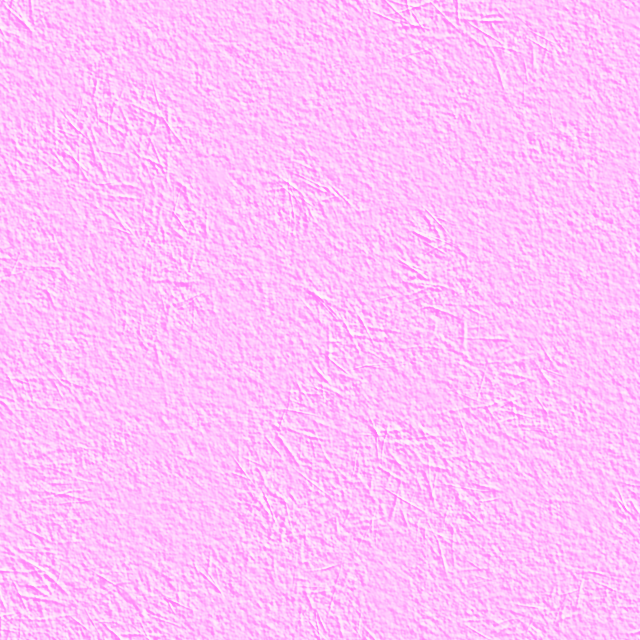
This texture map is drawn by a three.js fragment shader. Its source:

```glsl
#define GRAIN_FREQ 142.0
#define GRAIN_RELIEF 3.9
#define PATCH_FREQ 7.0
#define CREASE_FREQ 17.0
#define CREASE_LAYERS 7
#define CREASE_WIDTH 0.041
#define CREASE_RELIEF 3.1
#define LIGHT_DIR vec2(0.7071, 0.7071)
#define BASE_PINK vec3(1.0, 0.760, 0.99)
#define SHADE_PINK vec3(1.0, 0.45, 0.965)
#define GLOSS_PINK vec3(1.0, 0.985, 0.985)

varying vec2 vUv;

vec3 hash3(vec2 p) {
  vec3 q = fract(p.xyx * vec3(0.1031, 0.1030, 0.0973));
  q += dot(q, q.yxz + 33.33);
  return fract((q.xxy + q.yzz) * q.zyx);
}

vec2 rotate(vec2 p, float a) {
  float c = cos(a), s = sin(a);
  return vec2(c * p.x - s * p.y, s * p.x + c * p.y);
}

// Soft cellular bumps and pits: x is height, y is slope along the light
vec2 bumps(vec2 p, vec2 light) {
  vec2 cell = floor(p), f = p - cell, sum = vec2(0.0);
  for (int j = -1; j <= 1; j++) {
    for (int i = -1; i <= 1; i++) {
      vec2 o = vec2(float(i), float(j));
      vec3 h = hash3(cell + o + 71.0);
      vec2 d = f - o - h.xy;
      float size = h.z - 0.5 + 0.5 * sign(h.z - 0.5);
      sum += size * exp(-4.0 * dot(d, d)) * vec2(1.0, dot(d, light));
    }
  }
  return sum;
}

// Bump slope with the lattice turned, so that no rows show
float grainSlope(vec2 p, float freq, float turn) {
  return bumps(rotate(p, turn) * freq + 10.0 * turn + 200.0, rotate(LIGHT_DIR, turn)).y;
}

// Slope of short scratches, loosely aligned within each neighbourhood
float creaseSlope(vec2 p, float layer) {
  vec2 shift = layer * vec2(37.31, 19.73);
  p = p * CREASE_FREQ + shift;
  vec2 cell = floor(p), f = p - cell;
  float slope = 0.0;
  for (int j = -1; j <= 1; j++) {
    for (int i = -1; i <= 1; i++) {
      vec2 o = vec2(float(i), float(j));
      vec3 h = hash3(cell + o);
      vec3 k = hash3(cell + o + 143.0);
      vec2 home = (cell + o - shift) / CREASE_FREQ;
      float flow = 0.9 * sin(9.0 * home.x + 4.0 * home.y) + 0.7 * sin(13.0 * home.y - 6.0 * home.x);
      float angle = flow - 0.8 + 1.9 * (h.z - 0.5);
      vec2 along = vec2(cos(angle), sin(angle));
      vec2 across = vec2(-along.y, along.x);
      vec2 d = f - o - h.xy;
      float t = dot(d, along) / mix(0.3, 0.85, k.x);
      float w = dot(d, across) / (CREASE_WIDTH * mix(0.7, 1.4, k.y));
      float fade = max(1.0 - t * t, 0.0);
      slope += mix(0.3, 1.0, k.z) * fade * w * exp(-w * w) * dot(across, LIGHT_DIR);
    }
  }
  return slope;
}

void main() {
  vec2 p = vUv;

  // Worn patches where the creases gather
  float wear = bumps(p * PATCH_FREQ + 31.0, LIGHT_DIR).x
             + 0.6 * bumps(rotate(p, 0.7) * PATCH_FREQ * 2.3 + 57.0, LIGHT_DIR).x;
  float worn = smoothstep(-0.1, 0.75, wear);

  // Grain in three sizes, broken up by smoother spots
  float grain = 0.24 * grainSlope(p, GRAIN_FREQ * 0.55, 0.4)
              + 0.52 * grainSlope(p, GRAIN_FREQ, 1.1)
              + 0.52 * grainSlope(p, GRAIN_FREQ * 1.6, 2.0);
  float spots = bumps(rotate(p, 1.7) * 33.0 + 120.0, LIGHT_DIR).x;
  float relief = grain * GRAIN_RELIEF * (mix(0.82, 1.1, worn) + 0.3 * spots);

  // Creases, bent a little by the surface
  float bend = bumps(p * 38.0 + 90.0, LIGHT_DIR).x;
  vec2 q = p + 0.0015 * vec2(bend, -bend) + 0.0015 * sin(p.yx * vec2(47.0, 53.0));
  float creases = 0.0;
  for (int n = 0; n < CREASE_LAYERS; n++) {
    creases += creaseSlope(q, float(n) + 1.0);
  }
  relief += creases * CREASE_RELIEF * mix(0.15, 1.0, worn);

  // Tint by the slope, easing off towards both extremes
  float tone = relief / sqrt(1.0 + relief * relief);
  vec3 color = mix(BASE_PINK, SHADE_PINK, max(-tone, 0.0));
  color = mix(color, GLOSS_PINK, max(tone, 0.0));
  gl_FragColor = vec4(color, 1.0);
}
```
